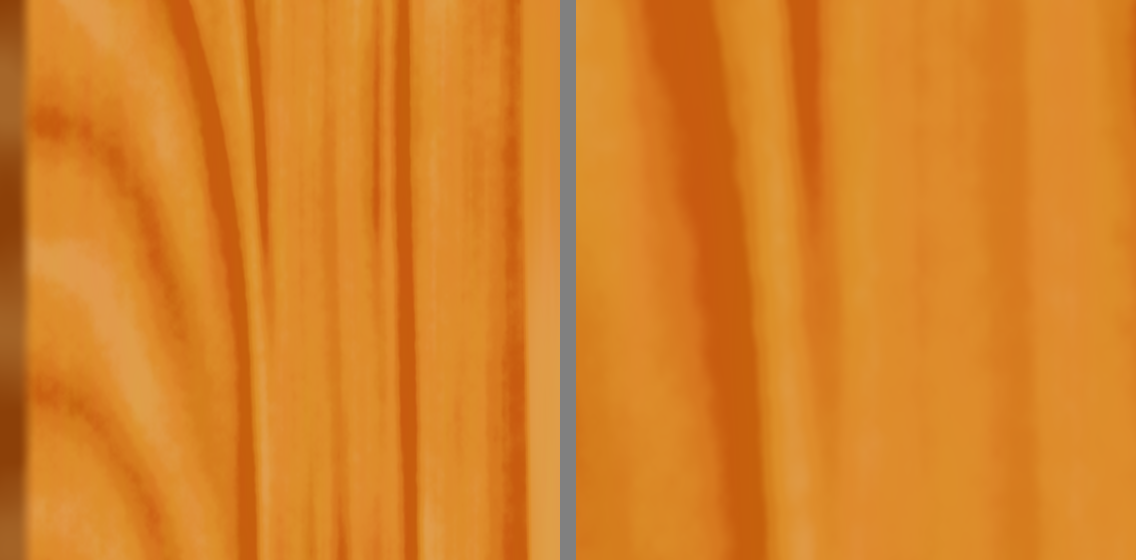
Left, the full canvas; right, a detail of the centre.
Give the GLSL for this texture, as a three.js fragment shader.

```glsl
// Varnished orange pine: arched grain on the left, straight grain on the right.
varying vec2 vUv;

const vec3 DEEP = vec3(0.78, 0.365, 0.055);
const vec3 AMBER = vec3(0.84, 0.48, 0.12);
const vec3 HONEY = vec3(0.87, 0.55, 0.17);
const vec3 PALE = vec3(0.88, 0.61, 0.29);
const vec3 SEAM_DARK = vec3(0.55, 0.25, 0.03);
const vec3 SEAM_LIGHT = vec3(0.65, 0.40, 0.16);

float hash(vec2 cell) {
  return fract(sin(dot(cell, vec2(127.1, 311.7))) * 43758.5453);
}

// Smooth value noise, centred on zero
float noise(vec2 p) {
  vec2 cell = floor(p);
  vec2 f = fract(p);
  vec2 u = f * f * (3.0 - 2.0 * f);
  float low = mix(hash(cell), hash(cell + vec2(1.0, 0.0)), u.x);
  float high = mix(hash(cell + vec2(0.0, 1.0)), hash(cell + vec2(1.0, 1.0)), u.x);
  return mix(low, high, u.y) - 0.5;
}

// Octaves of noise stretched by the given frequency
float fbm(vec2 p, vec2 frequency) {
  float sum = 0.0;
  float gain = 1.0;
  for (int i = 0; i < 3; i++) {
    sum += gain * noise(p * frequency + float(i) * 17.3);
    frequency *= 2.0;
    gain *= 0.5;
  }
  return sum;
}

// Soft band around distance zero
float band(float d, float width) {
  return exp(-d * d / (width * width));
}

// Band along the cubic arch y = top - steep * x^3
float archBand(vec2 p, float top, float steep, float width) {
  float slope = 3.0 * steep * p.x * p.x;
  float d = (p.y + steep * p.x * p.x * p.x - top) / sqrt(1.0 + slope * slope);
  return band(d, width);
}

// Band with a steeper dark flank on its right side
float flankBand(float d, float softWidth, float sharpWidth) {
  return band(d, mix(softWidth, sharpWidth, step(0.0, d)));
}

// Arched growth rings, negative where dark
float archedGrain(vec2 p) {
  float tone = -0.50 * archBand(p, 0.78, 9.3, 0.055);
  tone -= 0.45 * archBand(p, 0.30, 12.0, 0.045);
  tone += 0.38 * archBand(p, 0.53, 13.0, 0.05);
  tone += 0.34 * archBand(p, 1.06, 12.0, 0.05);
  tone += 0.30 * archBand(p, 0.08, 14.0, 0.06);
  return tone;
}

// Long lines that bend into the straight grain
float bentGrain(vec2 p) {
  float bend = 0.12 * pow(p.y, 2.5);
  float tone = -0.75 * flankBand(p.x - 0.448 + bend, 0.026 + 0.03 * p.y * p.y, 0.016);
  tone += 0.30 * band(p.x - 0.472 + 0.5 * bend, 0.013);
  float fade = smoothstep(0.2, 0.7, p.y);
  return tone - 0.62 * fade * band(p.x - 0.490 + 0.045 * p.y * p.y, 0.014);
}

// Upright lines of the straight grain
float straightGrain(vec2 p) {
  float tone = -0.32 * band(p.x - 0.605 + 0.025 * p.y, 0.018);
  tone += 0.22 * band(p.x - 0.638, 0.013);
  tone -= 0.26 * band(p.x - 0.674, 0.010);
  tone += 0.24 * band(p.x - 0.702 + 0.008 * p.y, 0.009);
  tone -= 0.72 * flankBand(p.x - 0.737 + 0.016 * p.y, 0.020, 0.011);
  tone += 0.18 * band(p.x - 0.765, 0.016);
  return tone - 0.42 * band(p.x - 0.915, 0.040);
}

vec3 woodColor(float tone) {
  vec3 color = mix(DEEP, AMBER, smoothstep(0.0, 0.34, tone));
  color = mix(color, HONEY, smoothstep(0.34, 0.66, tone));
  return mix(color, PALE, smoothstep(0.66, 1.0, tone));
}

void main() {
  vec2 p = vUv;
  vec2 warped = p + vec2(0.012, 0.05) * fbm(p, vec2(5.0, 3.0));
  vec2 drifted = p + vec2(0.006 * noise(vec2(p.x * 4.0, p.y * 3.0)), 0.0);
  float straight = smoothstep(0.40, 0.52, p.x);

  // Grain tone from dark to pale
  float streaks = fbm(drifted, vec2(34.0, 1.3));
  float patches = fbm(p, vec2(9.0, 6.0));
  float tone = 0.60 + archedGrain(warped) * (1.0 - straight);
  tone += bentGrain(drifted) + straightGrain(drifted);
  tone += streaks * mix(0.10, 0.42, straight) + patches * 0.18;
  tone += 0.10 * fbm(p, vec2(70.0, 55.0));

  // Pale neighbouring plank on the right
  float plank = smoothstep(-0.007, 0.007, p.x - 0.945 + 0.013 * p.y);
  float plankTone = mix(0.92, 0.62, smoothstep(0.35, 0.85, p.y)) + 0.25 * streaks;
  vec3 color = woodColor(mix(tone, plankTone, plank));

  // Slight red and olive shifts
  color += vec3(0.012, -0.025, 0.015) * fbm(p + 3.7, vec2(40.0, 4.0));

  // Dark seam on the left
  float wave = 0.5 - 0.5 * cos(6.2832 * (p.y - 0.22) / 0.41);
  vec3 seam = mix(SEAM_DARK, SEAM_LIGHT, clamp(wave + 0.4 * patches, 0.0, 1.0));
  color = mix(seam, color, smoothstep(0.030, 0.064, p.x + 0.006 * patches));

  gl_FragColor = vec4(color, 1.0);
}
```
